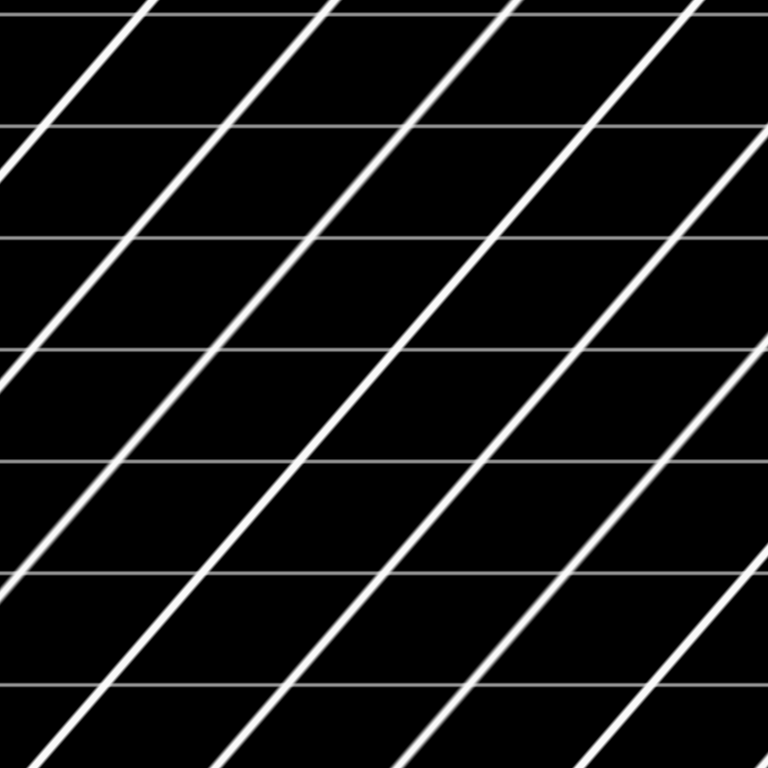
Reproduce this pattern procedurally as a three.js fragment shader.

```glsl
// Bold white slanted stripes over thin grey horizontal rules on black.
varying vec2 vUv;

const vec3 BACKGROUND = vec3(0.0);
const vec3 RULE_COLOR = vec3(0.58);
const vec3 STRIPE_COLOR = vec3(0.98);

const float RULE_PERIOD = 0.1455;
const float RULE_OFFSET = 0.1081;
const float RULE_HALF_WIDTH = 0.0023;
const float RULE_SOFTNESS = 0.0018;

const float STRIPE_PERIOD = 0.237;      // spacing along x
const float STRIPE_OFFSET = 0.043;      // x of stripe 0 at the lower edge
const float STRIPE_RUN = 0.867;         // x travelled per unit of y
const float STRIPE_HALF_WIDTH = 0.0056;
const float STRIPE_SOFTNESS = 0.0027;
const float SOFTNESS_STEP = 0.0006;     // extra blur, cycling over the stripes
const float SOFTNESS_CYCLE = 3.0;

// Coverage of a line, given the distance from its centre.
float lineMask(float dist, float halfWidth, float softness) {
  return 1.0 - smoothstep(halfWidth - softness, halfWidth + softness, abs(dist));
}

// Signed distance to the nearest multiple of the period.
float repeatDistance(float x, float period) {
  return (fract(x / period + 0.5) - 0.5) * period;
}

void main() {
  // Horizontal rules
  float ruleDist = repeatDistance(vUv.y - RULE_OFFSET, RULE_PERIOD);
  float rule = lineMask(ruleDist, RULE_HALF_WIDTH, RULE_SOFTNESS);

  // Slanted stripes, measured at right angles to their direction
  float across = vUv.x - STRIPE_OFFSET - STRIPE_RUN * vUv.y;
  float stripeDist = repeatDistance(across, STRIPE_PERIOD)
                   * inversesqrt(1.0 + STRIPE_RUN * STRIPE_RUN);

  // Edge blur differs from stripe to stripe
  float index = floor(across / STRIPE_PERIOD + 0.5);
  float softness = STRIPE_SOFTNESS + SOFTNESS_STEP * mod(index, SOFTNESS_CYCLE);
  float stripe = lineMask(stripeDist, STRIPE_HALF_WIDTH, softness);

  vec3 color = mix(BACKGROUND, RULE_COLOR, rule);
  color = mix(color, STRIPE_COLOR, stripe);
  gl_FragColor = vec4(color, 1.0);
}
```
